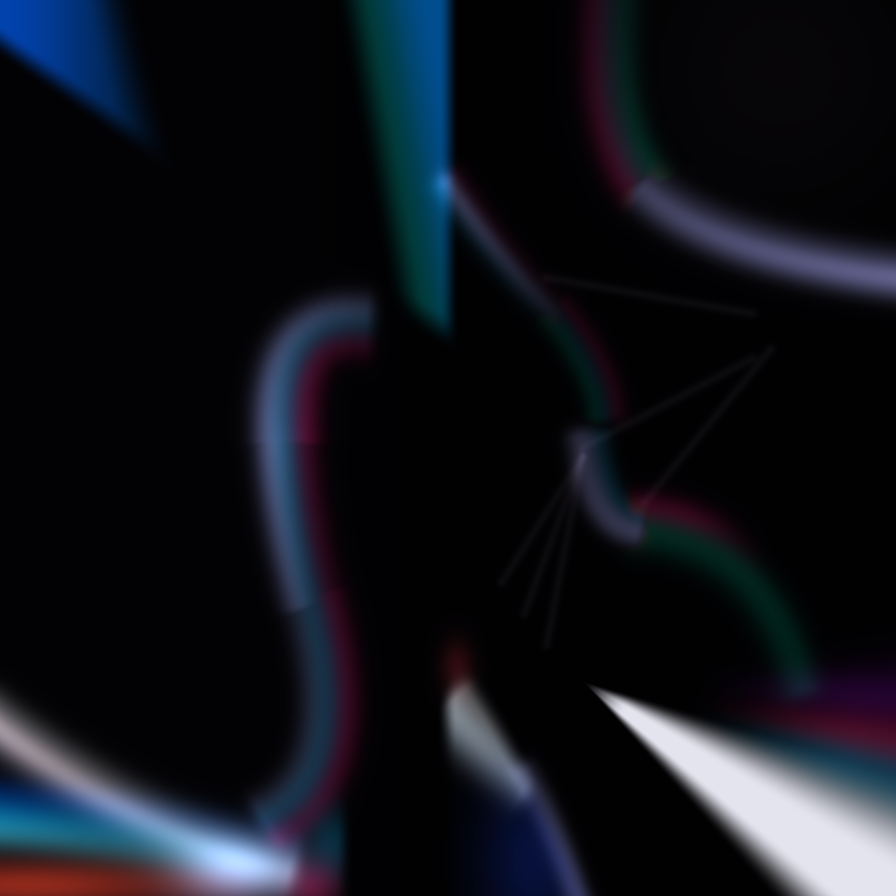
Reproduce this background procedurally as a WebGL 1 fragment shader.

```glsl
precision highp float;
uniform vec2 u_resolution;

const vec3 LAVENDER = vec3(0.36, 0.36, 0.52);
const vec3 TEAL = vec3(0.02, 0.20, 0.27);
const vec3 GREEN = vec3(0.0, 0.15, 0.11);
const vec3 CRIMSON = vec3(0.27, 0.02, 0.12);
const vec3 SILVER = vec3(0.89, 0.89, 0.93);

float bell(float x) { return exp(-x * x); }

float glow(vec2 p, vec2 center, vec2 size) {
  vec2 q = (p - center) / size;
  return exp(-dot(q, q));
}

// Soft half plane, filled to the left of the direction a to b
float halfPlane(vec2 p, vec2 a, vec2 b, float soft) {
  vec2 d = normalize(b - a);
  vec2 e = p - a;
  return smoothstep(-soft, soft, d.x * e.y - d.y * e.x);
}

// Quadratic curve: signed side distance, progress, overshoot past the ends
vec3 curve(vec2 p, vec2 a, vec2 b, vec2 c) {
  const float STEPS = 16.0;
  vec3 best = vec3(0.0);
  float nearest = 1e5;
  vec2 start = a;
  for (float i = 1.0; i <= STEPS; i++) {
    float t = i / STEPS;
    vec2 end = mix(mix(a, b, t), mix(b, c, t), t);
    vec2 d = end - start;
    float h = clamp(dot(p - start, d) / dot(d, d), 0.0, 1.0);
    vec2 e = p - start - h * d;
    vec2 n = normalize(d);
    if (dot(e, e) < nearest) {
      nearest = dot(e, e);
      best = vec3(n.x * e.y - n.y * e.x, (i - 1.0 + h) / STEPS, dot(e, n));
    }
    start = end;
  }
  return best;
}

// Three coloured layers side by side along a curve
vec3 film(vec3 path, float width, vec2 gain, vec3 outer, vec3 middle, vec3 inner) {
  float s = path.x / width;
  vec3 light = outer * bell(s + 1.0) + middle * bell(s) + inner * bell(s - 1.2);
  return light * mix(gain.x, gain.y, path.y) * bell(path.z / 0.014);
}

float thread(vec2 p, vec2 a, vec2 b) {
  vec2 d = b - a;
  float h = clamp(dot(p - a, d) / dot(d, d), 0.0, 1.0);
  return bell(length(p - a - h * d) / 0.005);
}

vec3 blueBlades(vec2 p) {
  float corner = halfPlane(p, vec2(0.0, 0.955), vec2(0.17, 0.835), 0.015)
               * halfPlane(p, vec2(0.16, 0.84), vec2(0.122, 1.0), 0.03);
  float blade = halfPlane(p, vec2(0.395, 1.0), vec2(0.46, 0.64), 0.02)
              * halfPlane(p, vec2(0.45, 0.66), vec2(0.50, 0.63), 0.018)
              * (1.0 - smoothstep(0.49, 0.512, p.x));
  float across = smoothstep(0.0, 0.08, p.x - 0.40 - 0.18 * (1.0 - p.y));
  return corner * mix(vec3(0.0, 0.25, 0.66), vec3(0.0, 0.13, 0.28), smoothstep(0.0, 0.16, p.x))
       + blade * mix(vec3(0.0, 0.22, 0.20), vec3(0.0, 0.30, 0.55), across);
}

vec3 leftLoop(vec2 p) {
  vec3 top = film(curve(p, vec2(0.405, 0.637), vec2(0.31, 0.645), vec2(0.318, 0.51)),
    0.019, vec2(0.5, 1.0), LAVENDER * 0.75, TEAL, CRIMSON);
  vec3 waist = film(curve(p, vec2(0.318, 0.51), vec2(0.322, 0.43), vec2(0.348, 0.33)),
    0.018, vec2(1.0, 0.65), LAVENDER * 0.75, TEAL, CRIMSON * 0.7);
  vec3 tail = film(curve(p, vec2(0.348, 0.33), vec2(0.40, 0.14), vec2(0.30, 0.085)),
    0.018, vec2(0.65, 0.7), LAVENDER * 0.4, TEAL, CRIMSON);
  return max(top, max(waist, tail));
}

vec3 rightRibbons(vec2 p) {
  vec3 arcTop = film(curve(p, vec2(0.68, 1.02), vec2(0.665, 0.86), vec2(0.72, 0.79)),
    0.017, vec2(0.5, 0.9), CRIMSON * 0.7, LAVENDER * 0.25, GREEN);
  vec3 arcEnd = film(curve(p, vec2(0.72, 0.79), vec2(0.80, 0.715), vec2(1.02, 0.69)),
    0.016, vec2(0.6, 1.0), LAVENDER * 0.45, LAVENDER * 0.8, LAVENDER * 0.3);
  vec3 upper = film(curve(p, vec2(0.50, 0.795), vec2(0.565, 0.70), vec2(0.62, 0.65)),
    0.012, vec2(0.75, 0.25), TEAL * 0.4, LAVENDER * 0.7, CRIMSON * 0.3);
  vec3 bend = film(curve(p, vec2(0.62, 0.65), vec2(0.67, 0.59), vec2(0.675, 0.54)),
    0.012, vec2(0.45, 0.5), GREEN, TEAL * 0.5, CRIMSON * 0.7);
  vec3 hook = film(curve(p, vec2(0.655, 0.51), vec2(0.665, 0.42), vec2(0.71, 0.413)),
    0.013, vec2(0.6, 0.8), LAVENDER * 0.45, LAVENDER * 0.45, TEAL * 0.6);
  vec3 hill = film(curve(p, vec2(0.71, 0.413), vec2(0.86, 0.40), vec2(0.90, 0.235)),
    0.018, vec2(0.75, 0.6), GREEN * 0.6, GREEN, CRIMSON * smoothstep(0.87, 0.76, p.x));
  return max(max(arcTop, arcEnd), max(max(upper, bend), max(hook, hill)));
}

vec3 lowerLeft(vec2 p) {
  vec3 streak = film(curve(p, vec2(-0.02, 0.20), vec2(0.15, 0.07), vec2(0.32, 0.03)),
    0.018, vec2(1.0, 0.4), vec3(0.12, 0.11, 0.13), vec3(0.56, 0.52, 0.54), vec3(0.18));
  vec3 band = film(curve(p, vec2(-0.02, 0.09), vec2(0.15, 0.08), vec2(0.32, 0.035)),
    0.02, vec2(1.0, 0.3), vec3(0.12, 0.34, 0.38), vec3(0.0, 0.28, 0.40), vec3(0.0, 0.10, 0.28));
  vec3 ember = vec3(0.55, 0.15, 0.09) * glow(p, vec2(0.03, 0.012), vec2(0.19, 0.028));
  vec3 haze = vec3(0.40, 0.44, 0.60) * glow(p, vec2(0.26, 0.025), vec2(0.065, 0.038));
  vec3 fringe = TEAL * 0.8 * glow(p, vec2(0.37, 0.06), vec2(0.03, 0.04))
              + CRIMSON * glow(p, vec2(0.35, 0.01), vec2(0.03));
  return (streak + band + ember + haze + fringe) * smoothstep(0.395, 0.375, p.x);
}

vec3 lowerCenter(vec2 p) {
  float inside = smoothstep(0.488, 0.51, p.x) * halfPlane(p, vec2(0.655, 0.0), vec2(0.515, 0.27), 0.014);
  vec3 patchLight = film(curve(p, vec2(0.50, 0.21), vec2(0.54, 0.165), vec2(0.59, 0.13)),
    0.02, vec2(1.0, 0.7), vec3(0.16, 0.18, 0.20), vec3(0.38, 0.41, 0.43), vec3(0.25));
  vec3 navy = vec3(0.02, 0.06, 0.22) * glow(p, vec2(0.595, 0.04), vec2(0.06, 0.10));
  vec3 rim = film(curve(p, vec2(0.59, 0.14), vec2(0.63, 0.07), vec2(0.655, -0.02)),
    0.012, vec2(0.5, 0.7), LAVENDER * 0.4, LAVENDER * 0.6, vec3(0.0));
  vec3 tip = vec3(0.18, 0.04, 0.05) * glow(p, vec2(0.51, 0.255), vec2(0.018, 0.03));
  return inside * (patchLight + navy) + rim + tip;
}

// Spectral fan opening from a point, ordered by angle
vec3 brightFan(vec2 p) {
  vec2 q = p - vec2(0.65, 0.24);
  float r = length(q);
  float angle = atan(-q.y, q.x + 1e-5);
  float white = smoothstep(0.27, 0.55, angle) * (1.0 - smoothstep(0.69, 0.85, angle));
  vec3 spectrum = TEAL * bell((angle - 0.30) / 0.09)
                + vec3(0.25, 0.02, 0.08) * bell((angle - 0.19) / 0.08)
                + vec3(0.12, 0.01, 0.16) * bell((angle - 0.05) / 0.10);
  return SILVER * white * smoothstep(0.0, 0.06, r) + spectrum * smoothstep(0.12, 0.32, r);
}

float faintThreads(vec2 p) {
  float lines = thread(p, vec2(0.61, 0.69), vec2(0.84, 0.65))
              + thread(p, vec2(0.86, 0.61), vec2(0.72, 0.44))
              + thread(p, vec2(0.65, 0.50), vec2(0.84, 0.60));
  for (float i = 0.0; i < 3.0; i++)
    lines += thread(p, vec2(0.65, 0.49), mix(vec2(0.56, 0.35), vec2(0.61, 0.28), i / 2.0));
  return lines;
}

void main() {
  vec2 p = gl_FragCoord.xy / u_resolution;
  vec3 color = mix(vec3(0.009, 0.009, 0.020), vec3(0.004, 0.004, 0.009), smoothstep(0.2, 0.5, p.x));
  color += vec3(0.022, 0.016, 0.020) * glow(p, vec2(0.87, 0.92), vec2(0.15));
  color += blueBlades(p) + leftLoop(p) + rightRibbons(p);
  color += lowerLeft(p) + lowerCenter(p) + brightFan(p);
  color += vec3(0.040, 0.034, 0.042) * faintThreads(p);
  gl_FragColor = vec4(min(color, 1.0), 1.0);
}
```
